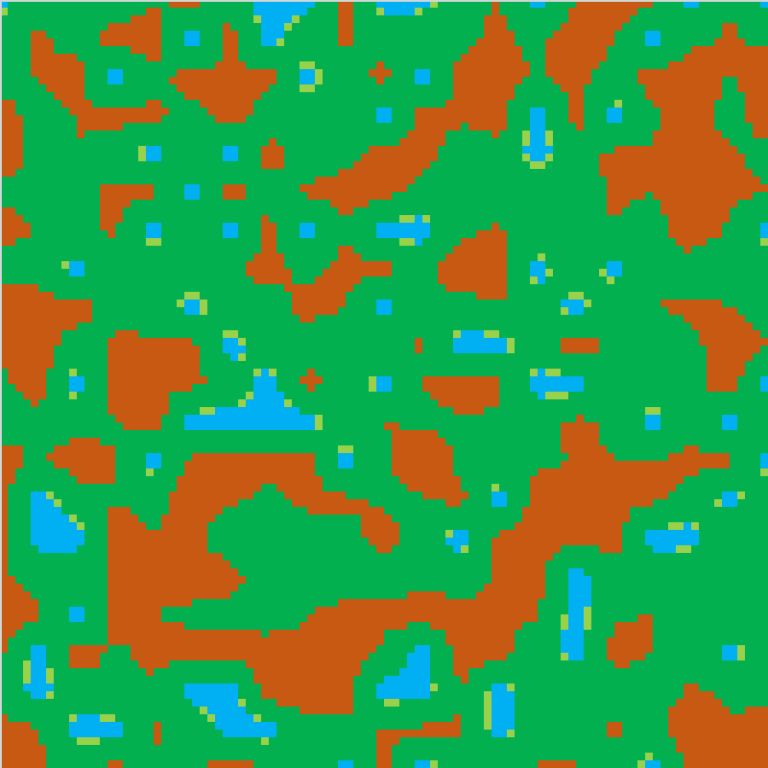
A Shadertoy shader for this texture:

```glsl
// Blocky terrain map: green plains, brown hills and small blue lakes with sandy shores.
#define CELLS 100.0       // square tiles across the canvas
#define STEP 5.0          // tiles between height lattice points
#define LAKE_SHARE 0.175  // share of lattice points that are lake beds
#define LAND_LOW 0.9
#define LAND_HIGH 1.9
#define LAKE_LEVEL 0.36
#define SHORE_LEVEL 0.43
#define HILL_LEVEL 1.37
#define CLUSTERING 0.35   // how strongly hills gather into regions
#define REGION_SIZE 4.5   // lattice points per region
#define RIM 0.0024        // pale line on the left and top sides
#define SEED 17.0

const vec3 GRASS = vec3(0.01, 0.69, 0.31);
const vec3 HILL  = vec3(0.78, 0.35, 0.07);
const vec3 WATER = vec3(0.00, 0.69, 0.95);
const vec3 SHORE = vec3(0.60, 0.82, 0.29);
const vec3 PALE  = vec3(0.82, 0.84, 0.84);

float hash(vec2 p) {
    vec3 q = fract(vec3(p.xyx) * 0.1031 + SEED * 0.0137);
    q += dot(q, q.yzx + 33.33);
    return fract((q.x + q.y) * q.z);
}

float cornerSlope(vec2 corner, vec2 offset) {
    float angle = 6.2832 * hash(corner + 71.0);
    return dot(vec2(cos(angle), sin(angle)), offset);
}

float gradientNoise(vec2 p) {
    vec2 i = floor(p), f = p - i;
    vec2 s = f * f * f * (f * (f * 6.0 - 15.0) + 10.0);
    vec2 e = vec2(1.0, 0.0);
    float low  = mix(cornerSlope(i, f), cornerSlope(i + e, f - e), s.x);
    float high = mix(cornerSlope(i + e.yx, f - e.yx),
                     cornerSlope(i + 1.0, f - 1.0), s.x);
    return mix(low, high, s.y);
}

// Lake beds sit at zero, land takes a random height.
float latticeHeight(vec2 node) {
    if (hash(node + 203.0) < LAKE_SHARE) return 0.0;
    float region = gradientNoise(node / REGION_SIZE + 0.37);
    float rise = hash(node + 11.0) + CLUSTERING * region;
    return mix(LAND_LOW, LAND_HIGH, clamp(rise, 0.0, 1.0));
}

// Straight interpolation keeps lakes narrow and slopes angular.
float terrainHeight(vec2 p) {
    vec2 i = floor(p), f = p - i;
    vec2 e = vec2(1.0, 0.0);
    return mix(mix(latticeHeight(i), latticeHeight(i + e), f.x),
               mix(latticeHeight(i + e.yx), latticeHeight(i + 1.0), f.x), f.y);
}

vec3 tileColor(vec2 tile) {
    float h = terrainHeight((tile + 0.5) / STEP);
    if (h < LAKE_LEVEL) return WATER;
    if (h < SHORE_LEVEL) return SHORE;
    return h < HILL_LEVEL ? GRASS : HILL;
}

void mainImage(out vec4 fragColor, in vec2 fragCoord) {
    vec2 uv = fragCoord / iResolution.y;
    float pixel = 1.0 / iResolution.y;

    // Blend neighbouring tiles over one pixel at their borders.
    vec2 p = uv * CELLS - 0.5;
    vec2 tile = floor(p);
    vec2 blend = clamp((p - tile - 0.5) / (pixel * CELLS) + 0.5, 0.0, 1.0);
    vec2 e = vec2(1.0, 0.0);
    vec3 color = mix(
        mix(tileColor(tile), tileColor(tile + e), blend.x),
        mix(tileColor(tile + e.yx), tileColor(tile + 1.0), blend.x), blend.y);

    // Pale rim.
    float side = min(uv.x, 1.0 - uv.y);
    float rim = clamp((RIM - side) / pixel + 0.5, 0.0, 1.0);
    fragColor = vec4(mix(color, PALE, rim), 1.0);
}
```
